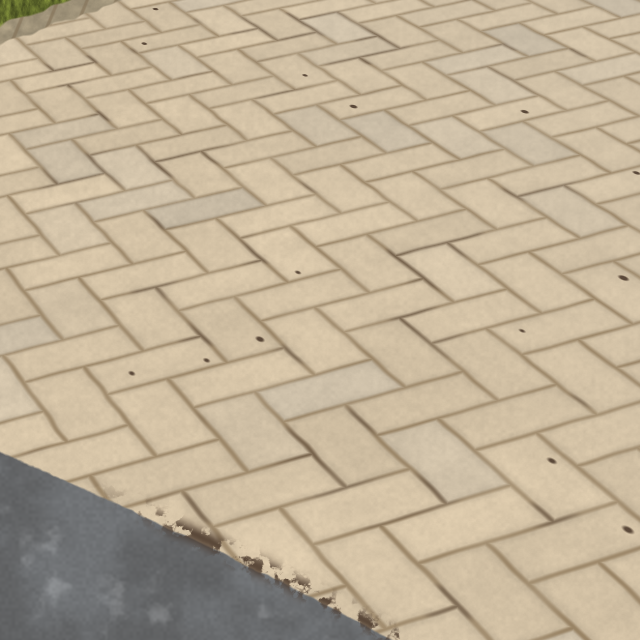
A Shadertoy shader for this texture:

```glsl
// Tan herringbone brick paving in perspective, with an asphalt corner and a grassy verge.
#define JOINT_HALF 0.038   // half joint width, in brick widths
#define SOFTNESS 0.0024    // edge blur, in canvas units
#define BRICK_VARIATION 0.055
#define GRAIN 0.075
#define SPECK_CHANCE 0.04
#define BRICK_TAN vec3(0.835, 0.765, 0.652)
#define BRICK_GREY vec3(0.775, 0.735, 0.665)
#define JOINT_BROWN vec3(0.60, 0.515, 0.395)
#define DEBRIS_BROWN vec3(0.27, 0.20, 0.15)
#define ASPHALT_LIGHT vec3(0.44, 0.45, 0.46)
#define ASPHALT_DARK vec3(0.38, 0.385, 0.39)
#define GRASS_GREEN vec3(0.39, 0.43, 0.18)

float hash(vec2 p) {
    return fract(sin(dot(p, vec2(127.1, 311.7))) * 43758.5453);
}

float noise(vec2 p) {
    vec2 i = floor(p), f = fract(p);
    f = f * f * (3.0 - 2.0 * f);
    return mix(mix(hash(i), hash(i + vec2(1, 0)), f.x),
               mix(hash(i + vec2(0, 1)), hash(i + vec2(1, 1)), f.x), f.y);
}

float fbm(vec2 p) {
    float sum = 0.0, amp = 0.5;
    for (int i = 0; i < 4; i++) {
        sum += amp * noise(p);
        p = p * 2.03 + 17.0;
        amp *= 0.5;
    }
    return sum / 0.9375;
}

// Canvas to ground plane, where one unit is one brick width
vec2 groundFromCanvas(vec2 uv) {
    mat3 canvasFromGround = mat3(0.0898, 0.0270, 0.0095,
                                 0.0286, -0.0522, -0.0274,
                                 0.3646, 0.5365, 1.0);
    vec3 q = inverse(canvasFromGround) * vec3(uv, 1.0);
    return q.xy / q.z;
}

// Origin (xy) and size (zw) of the 2:1 herringbone brick that covers p
vec4 herringbone(vec2 p) {
    vec2 cell = floor(p);
    float k = mod(cell.x - cell.y, 4.0);
    if (k < 1.5) return vec4(cell - vec2(step(0.5, k), 0.0), 2.0, 1.0);
    return vec4(cell - vec2(0.0, step(k, 2.5)), 1.0, 2.0);
}

vec3 paving(vec2 uv, vec2 ground, vec2 soft) {
    // Slightly uneven brick outlines
    vec2 p = ground + 0.035 * (vec2(noise(ground * 2.3), noise(ground * 2.3 + 40.0)) - 0.5);
    vec4 brick = herringbone(p);
    vec2 local = p - brick.xy;
    vec2 edge = min(local, brick.zw - local);

    // Tone of each brick, mottling and fine grain
    float tone = hash(brick.xy + 3.7);
    float grey = smoothstep(0.72, 1.0, hash(brick.xy + 19.3));
    vec3 col = mix(BRICK_TAN, BRICK_GREY, 0.55 * grey);
    col *= 1.0 + BRICK_VARIATION * (tone - 0.5);
    col *= 1.0 + 0.07 * (fbm(ground * 1.7) - 0.5);
    col *= 1.0 + GRAIN * (fbm(uv * 150.0) - 0.5);
    col = mix(col, BRICK_GREY, 0.22 * smoothstep(0.6, 1.3, uv.x * 0.6 + uv.y * 0.7));

    // Dirt towards the joints, then the joints themselves
    float nearEdge = min(edge.x, edge.y);
    col *= 1.0 - 0.07 * (1.0 - smoothstep(0.0, 0.2, nearEdge));
    vec2 gap = 1.0 - smoothstep(JOINT_HALF - soft, JOINT_HALF + soft, edge);
    float joint = max(gap.x, gap.y) * mix(0.65, 1.0, noise(ground * 1.4 + 9.0));
    float dark = smoothstep(0.70, 0.88, noise(ground * 0.9 + 61.0));
    col = mix(col, mix(JOINT_BROWN, DEBRIS_BROWN, 0.5 * dark), joint);

    // Scattered dark specks
    vec2 cell = floor(ground);
    vec2 centre = 0.2 + 0.6 * vec2(hash(cell + 5.1), hash(cell + 8.3));
    vec2 offset = (fract(ground) - centre) * vec2(1.0, 0.55);
    float radius = mix(0.025, 0.06, hash(cell + 2.9));
    float speck = 1.0 - smoothstep(radius - 0.02, radius + 0.03, length(offset));
    return mix(col, DEBRIS_BROWN, 0.85 * speck * step(hash(cell + 77.0), SPECK_CHANCE));
}

void mainImage(out vec4 fragColor, in vec2 fragCoord) {
    vec2 uv = fragCoord / iResolution.xy;
    vec2 ground = groundFromCanvas(uv);
    vec2 soft = fwidth(ground) * max(1.0, SOFTNESS * iResolution.y);
    float blur = max(SOFTNESS, 1.0 / iResolution.y);
    vec3 col = paving(uv, ground, soft);

    // Grey border setts and grass in the upper left corner
    float corner = uv.x * 0.37 + (1.0 - uv.y) + 0.008 * (noise(uv * 60.0) - 0.5);
    vec3 setts = vec3(0.63, 0.58, 0.48) * (0.85 + 0.3 * fbm(uv * 70.0));
    float settGap = smoothstep(0.40, 0.48, abs(fract(uv.x * 22.0 - uv.y * 9.0) - 0.5));
    setts = mix(setts, JOINT_BROWN * 0.85, 0.6 * settGap);
    col = mix(setts, col, smoothstep(0.070 - blur, 0.070 + blur, corner));
    vec3 grass = GRASS_GREEN * (0.45 + 1.1 * fbm(uv * vec2(160.0, 70.0)));
    col = mix(grass, col, smoothstep(0.040 - blur, 0.040 + blur, corner));

    // Asphalt below a gently curved, ragged edge
    float above = uv.y - (0.294 - 0.43 * uv.x - 0.08 * uv.x * uv.x);
    above += 0.007 * (fbm(uv * 45.0) - 0.5);
    float cloud = smoothstep(0.25, 0.62, fbm(uv * 9.0 + 4.0));
    vec3 asphalt = mix(ASPHALT_DARK, ASPHALT_LIGHT, cloud);
    asphalt += 0.10 * smoothstep(0.56, 0.85, fbm(uv * 24.0)) * smoothstep(0.0, 0.06, -above);
    asphalt *= 1.0 + 0.08 * (noise(uv * 190.0) - 0.5);
    col = mix(asphalt, col, smoothstep(-blur, blur, above));

    // Leaf litter gathered along the asphalt edge
    float band = exp(-pow((above - 0.008) / 0.016, 2.0)) * smoothstep(0.12, 0.3, uv.x);
    float litter = smoothstep(0.48, 0.66, fbm(uv * 65.0) * (0.6 + 0.8 * noise(uv * 13.0)));
    col = mix(col, DEBRIS_BROWN, 0.85 * band * litter);

    fragColor = vec4(clamp(col, 0.0, 1.0), 1.0);
}
```
